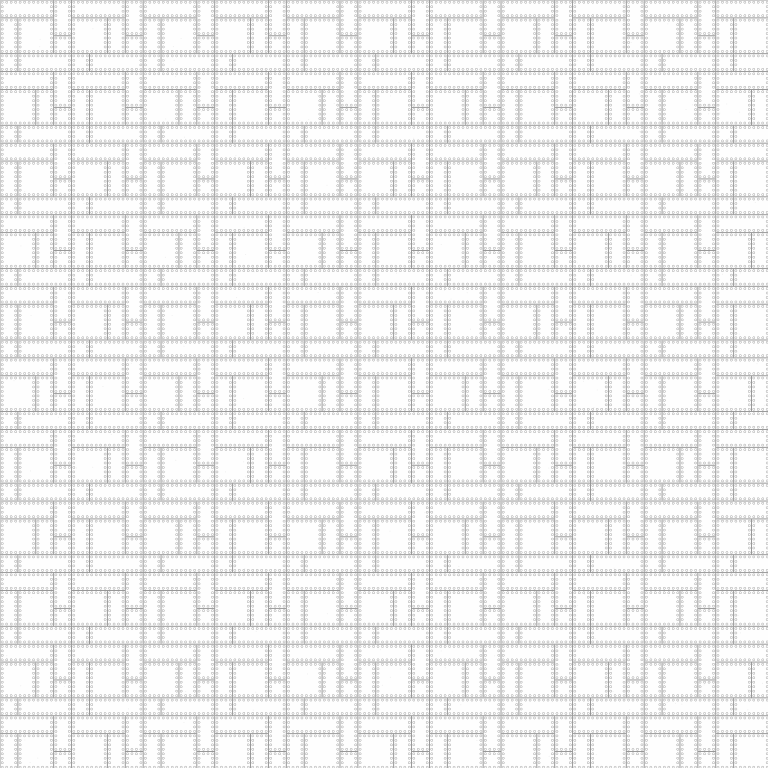
Write a Shadertoy shader that draws this pattern.

```glsl
// Riveted white plating: square modules of 4x4 units, each cut into plates by thin seams.
// A distance to the nearest seam draws the lines and picks which fine grid cells hold a rivet;
// one upright seam shifts in a checkerboard, and faint hashed specks mark the plates.

#define MODULES 10.73        // modules across the canvas
#define SEAM_WIDTH 0.05      // widths are in units, 4 units per module
#define RIVETS 4.0           // rivets per unit
#define RIVET_RADIUS 0.055
#define RIVET_WIDTH 0.03
#define SPECK_SHARE 0.05
#define PLATE_COLOR vec3(0.995)
#define SEAM_COLOR vec3(0.55)
#define RIVET_COLOR vec3(0.66)
#define SPECK_COLOR vec3(0.95)

float hash(vec2 p) {
    return fract(sin(dot(p, vec2(127.1, 311.7))) * 43758.5453);
}

// Distance to an upright segment at x, from y = a to y = b
float upright(vec2 p, float x, float a, float b) {
    return length(vec2(p.x - x, p.y - clamp(p.y, a, b)));
}

float level(vec2 p, float y, float a, float b) {
    return upright(p.yx, y, a, b);
}

// Distance to the nearest seam inside one module
float seamDistance(vec2 q, float split) {
    vec2 border = min(q, 4.0 - q);
    float d = min(border.x, border.y);
    d = min(d, abs(q.y - 3.0));
    d = min(d, level(q, 1.0, 0.0, 3.0));
    d = min(d, level(q, 2.0, 3.0, 4.0));
    d = min(d, upright(q, 3.0, 0.0, 3.0));
    d = min(d, upright(q, split, 1.0, 3.0));
    return min(d, upright(q, 1.0, 3.0, 4.0));
}

// Box-filtered coverage of a stroke at distance d from its centre line
float stroke(float d, float width, float pixel) {
    vec2 edges = (vec2(0.5, -0.5) * width - d) / pixel + 0.5;
    edges = clamp(edges, 0.0, 1.0);
    return edges.x - edges.y;
}

void mainImage(out vec4 fragColor, in vec2 fragCoord) {
    // Plate units, counted from the upper left
    float pixel = 4.0 * MODULES / iResolution.y;
    vec2 p = vec2(fragCoord.x, iResolution.y - fragCoord.y) * pixel;
    vec2 module = floor(p / 4.0);
    vec2 q = mod(p, 4.0);
    float split = 1.0 + mod(module.x + module.y, 2.0);

    // Sparse faint specks
    vec2 speckCell = floor(p * 2.0);
    vec2 speckPos = 0.2 + 0.6 * vec2(hash(speckCell + 3.7), hash(speckCell + 8.3));
    float speckDist = length(fract(p * 2.0) - speckPos) * 0.5;
    float speck = 1.0 - smoothstep(0.03 - 0.5 * pixel, 0.03 + 0.5 * pixel, speckDist);
    speck *= step(hash(speckCell), SPECK_SHARE);
    vec3 color = mix(PLATE_COLOR, SPECK_COLOR, speck);

    // Ring rivets in the grid cells that touch a seam
    vec2 center = (floor(q * RIVETS) + 0.5) / RIVETS;
    float besideSeam = step(seamDistance(center, split), 0.6 / RIVETS);
    float ring = stroke(length(q - center) - RIVET_RADIUS, RIVET_WIDTH, pixel);
    color = mix(color, RIVET_COLOR, ring * besideSeam);

    // Seams
    float seam = stroke(seamDistance(q, split), SEAM_WIDTH, pixel);
    color = mix(color, SEAM_COLOR, seam);

    fragColor = vec4(color, 1.0);
}
```
